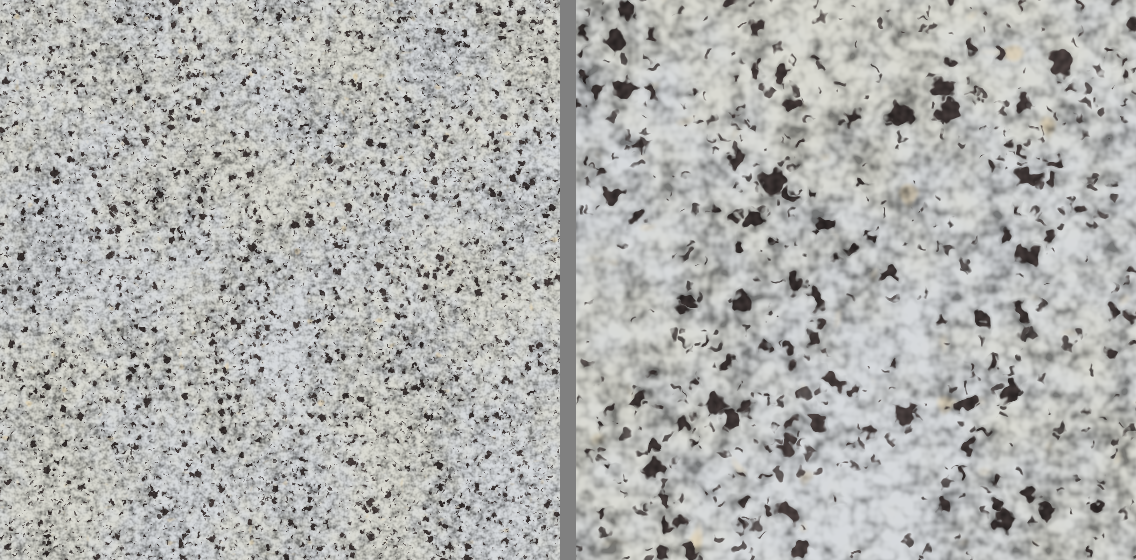
Left, the full canvas; right, a detail of the centre.
Give the GLSL for this texture, as a WebGL 2 fragment shader.

```glsl
#version 300 es
precision highp float;
// Pale speckled granite: layered gradient noise gives the mottled feldspar
// and grey quartz, and two sizes of warped, jittered ellipses give the dark
// mica, gathered into loose clusters with a soft smoky rim.
uniform vec2 u_resolution;
out vec4 fragColor;

// Three random values in 0..1 for one lattice cell.
vec3 hash3(vec2 cell, float seed) {
  uvec3 v = uvec3(ivec3(vec3(cell, seed))) * 1664525u + 1013904223u;
  v.x += v.y * v.z; v.y += v.z * v.x; v.z += v.x * v.y;
  v ^= v >> 16u;
  v.x += v.y * v.z; v.y += v.z * v.x; v.z += v.x * v.y;
  return vec3(v >> 8u) / 16777216.0;
}

float cornerRamp(vec2 cell, vec2 offset, float seed) {
  float angle = 6.2832 * hash3(cell, seed).x;
  return dot(vec2(cos(angle), sin(angle)), offset);
}

// Gradient noise, about -0.7..0.7.
float gradientNoise(vec2 p, float seed) {
  vec2 i = floor(p), f = p - i;
  vec2 w = f * f * f * (f * (f * 6.0 - 15.0) + 10.0);
  vec2 e = vec2(1.0, 0.0);
  return mix(
    mix(cornerRamp(i, f, seed), cornerRamp(i + e, f - e, seed), w.x),
    mix(cornerRamp(i + e.yx, f - e.yx, seed), cornerRamp(i + 1.0, f - 1.0, seed), w.x),
    w.y);
}

// Signed distance, in canvas units, to randomly turned and stretched grains.
float grainDistance(vec2 p, float cells, float share, float seed) {
  vec2 q = p * cells, home = floor(q);
  float nearest = 1.0;
  for (int y = -1; y <= 1; y++) {
    for (int x = -1; x <= 1; x++) {
      vec2 cell = home + vec2(x, y);
      vec3 place = hash3(cell, seed), form = hash3(cell, seed + 1.0);
      float cluster = 1.0 + 1.6 * gradientNoise(cell / cells * 11.0, 30.0);
      if (form.x > share * cluster) continue;
      float c = cos(6.2832 * place.z), s = sin(6.2832 * place.z);
      vec2 d = mat2(c, s, -s, c) * (q - cell - 0.1 - 0.8 * place.xy);
      d.y *= 1.0 + 1.1 * form.y;
      float size = mix(0.14, 0.48, form.z * form.z);
      // Blend of round and boxy outlines gives chipped corners.
      float outline = mix(length(d), max(abs(d.x), abs(d.y)) * 1.1, 0.5);
      nearest = min(nearest, outline - size);
    }
  }
  return nearest / cells;
}

void main() {
  vec2 p = gl_FragCoord.xy / u_resolution.y;
  float edge = max(0.0011, 0.7 / u_resolution.y);

  // Mottling from broad drifts down to rough crystal texture.
  float broad = gradientNoise(p * 7.0, 1.0);
  float fine = gradientNoise(p * 240.0, 5.0);
  float mottle = 0.9 * broad
    + 1.5 * gradientNoise(p * 33.0, 2.0)
    + 2.2 * gradientNoise(p * vec2(66.0, 78.0), 3.0)
    + 2.2 * gradientNoise(p * vec2(125.0, 140.0), 4.0)
    + 1.5 * fine;
  mottle = clamp(mottle, -2.2, 1.8);
  // The curve flattens in the whites and deepens in the greys.
  float tone = 0.765 + 0.088 * mottle - 0.022 * mottle * mottle;

  // Cool and creamy drifts, with a few ochre stains.
  float warmth = smoothstep(-0.45, 0.45, gradientNoise(p * 5.0, 6.0)
    + 0.5 * gradientNoise(p * 40.0, 7.0));
  vec3 color = tone * mix(vec3(0.985, 1.0, 1.015), vec3(1.005, 1.005, 0.965), warmth);
  float stain = smoothstep(0.4, 0.62, gradientNoise(p * 48.0, 8.0));
  color *= mix(vec3(1.0), vec3(1.03, 0.97, 0.87), stain);

  // Ragged grain outlines.
  vec2 warp = vec2(gradientNoise(p * 130.0, 9.0), gradientNoise(p * 130.0, 10.0))
    + 0.5 * vec2(gradientNoise(p * 260.0, 11.0), gradientNoise(p * 260.0, 12.0));
  vec2 ragged = p + 0.0055 * warp;
  float large = grainDistance(ragged, 64.0, 0.32, 20.0);
  float small = grainDistance(ragged + 0.37, 140.0, 0.19, 24.0);

  // Smoky rim, then the dark bodies.
  float rim = 1.0 - smoothstep(0.0, 0.0055, large);
  color *= 1.0 - 0.13 * rim;
  vec3 mica = vec3(0.205, 0.175, 0.172) * (1.0 + 0.5 * fine + 0.5 * broad);
  float speck = 1.0 - smoothstep(-edge, edge, small);
  float body = 1.0 - smoothstep(-edge, edge, large);
  color = mix(color, mica, 0.78 * speck);
  color = mix(color, mica, 0.96 * body);

  fragColor = vec4(color, 1.0);
}
```
